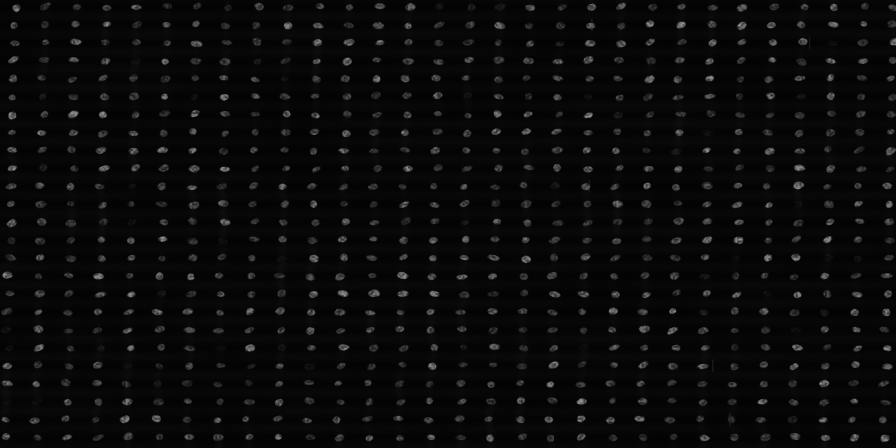
This pattern is drawn by a WebGL 1 fragment shader. Its source:

```glsl
precision highp float;
// Dim speckled grains in a slightly slanted grid on a near-black ground.
// Each cell holds one hashed ellipse broken up by value noise; faint bands,
// column smears and a few thin scratches wear the ground between them.

uniform vec2 u_resolution;

#define ROW_PITCH 0.04004           // lengths are in canvas heights
#define COL_PITCH 0.0676
#define FIRST_GRAIN vec2(0.0352, 0.0156)
#define SLANT 0.024                 // leftward drift from top to bottom
#define ROW_SHIFT 0.008             // sideways wander of whole rows
#define JITTER vec2(0.006, 0.005)   // wander of single grains
#define GRAIN_RADII vec2(0.0100, 0.0068)
#define SPECKLE_FREQ 230.0
#define GRAIN_LEVEL vec2(0.18, 0.46)
#define GROUND_LEVEL 0.022
#define SCRATCH_CHANCE 0.012

float hash(vec2 p) {
  return fract(sin(dot(p, vec2(127.1, 311.7))) * 43758.5453);
}

float valueNoise(vec2 p) {
  vec2 i = floor(p);
  vec2 f = fract(p);
  f = f * f * (3.0 - 2.0 * f);
  float low = mix(hash(i), hash(i + vec2(1.0, 0.0)), f.x);
  float high = mix(hash(i + vec2(0.0, 1.0)), hash(i + 1.0), f.x);
  return mix(low, high, f.y);
}

vec2 rotate(vec2 p, float angle) {
  float c = cos(angle);
  float s = sin(angle);
  return vec2(c * p.x + s * p.y, c * p.y - s * p.x);
}

// Soft coverage of one ellipse with a hashed size, tilt and ragged rim
float grainMask(vec2 p, vec2 id, vec2 speckleAt, float pixel) {
  vec2 size = vec2(hash(id + 11.3), hash(id + 17.9));
  vec2 radii = GRAIN_RADII * (0.78 + 0.42 * size);
  vec2 q = rotate(p, (hash(id + 23.1) - 0.65) * 0.8);
  float rim = 0.25 * (valueNoise(speckleAt * 0.6 + 40.0) - 0.5);
  float dist = (length(q / radii) - 1.0 + rim) * radii.y;
  float soft = max(pixel * 0.8, 0.0018);
  return 1.0 - smoothstep(-soft, soft, dist);
}

// Brightness inside a grain: hashed level, bright flecks, a few faded ones
float grainTone(vec2 id, vec2 speckleAt) {
  float level = mix(GRAIN_LEVEL.x, GRAIN_LEVEL.y, pow(hash(id + 31.7), 1.4));
  float faded = step(0.94, hash(id + 37.3));
  float fleck = valueNoise(speckleAt);
  return level * mix(1.0, 0.3, faded) * (0.4 + 0.95 * fleck);
}

// Horizontal bands and patchy vertical smears along the columns
float groundTone(vec2 p, vec2 local, vec2 id) {
  float band = 0.5 - 0.5 * cos(6.2832 * local.y / ROW_PITCH);
  float tone = GROUND_LEVEL * (0.6 + 0.7 * band);
  tone *= 0.8 + 0.4 * valueNoise(p * vec2(6.0, 20.0));
  float across = local.x / 0.009;
  float smear = exp(-across * across);
  float patchiness = valueNoise(vec2(id.x * 3.7, p.y * 14.0));
  return tone + 0.024 * smear * patchiness * patchiness;
}

// Occasional thin upright tick in a cell
float scratchMask(vec2 local, vec2 id, float pixel) {
  float present = step(1.0 - SCRATCH_CHANCE, hash(id + 53.9));
  float x = abs(local.x - (hash(id + 59.1) - 0.5) * COL_PITCH * 0.6);
  float across = 1.0 - smoothstep(0.0006, 0.0006 + pixel, x);
  float along = 1.0 - smoothstep(0.012, 0.016, abs(local.y));
  return present * across * along;
}

void main() {
  float pixel = 1.0 / u_resolution.y;
  vec2 p = gl_FragCoord.xy * pixel;
  p.y = 1.0 - p.y;

  // Find the row, then the column within that shifted row
  float row = floor((p.y - FIRST_GRAIN.y) / ROW_PITCH + 0.5);
  float rowY = FIRST_GRAIN.y + row * ROW_PITCH;
  float rowX = FIRST_GRAIN.x - SLANT * rowY;
  rowX += (hash(vec2(row, 5.3)) - 0.5) * ROW_SHIFT;
  float column = floor((p.x - rowX) / COL_PITCH + 0.5);
  vec2 id = vec2(column, row);
  vec2 local = p - vec2(rowX + column * COL_PITCH, rowY);

  // Place the grain and shade it over the ground
  vec2 wander = (vec2(hash(id + 2.7), hash(id + 7.1)) - 0.5) * JITTER;
  vec2 speckleAt = p * SPECKLE_FREQ;
  float mask = grainMask(local - wander, id, speckleAt, pixel);
  float tone = groundTone(p, local, id);
  tone += 0.07 * scratchMask(local, id, pixel);
  tone = mix(tone, max(tone, grainTone(id, speckleAt)), mask);
  gl_FragColor = vec4(vec3(tone), 1.0);
}
```
